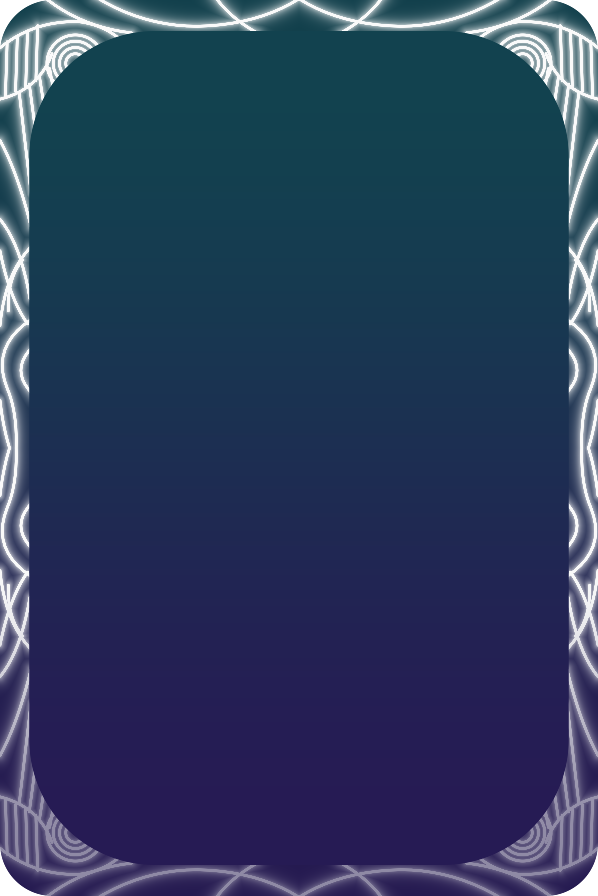
This background is drawn by a WebGL 1 fragment shader. Its source:

```glsl
precision highp float;

uniform vec2 u_resolution;

// Lengths are in hundredths of the canvas width.
#define TEAL vec3(0.07, 0.26, 0.31)
#define INDIGO vec3(0.15, 0.105, 0.33)
#define PAPER vec3(1.0)
#define PANEL_HALF vec2(45.1, 69.8)
#define PANEL_RADIUS 21.0
#define CARD_RADIUS 8.8
#define LINE_HALF 0.29
#define GLOW_REACH 0.85
#define GLOW_POWER 0.6
#define LOW_FADE 0.5
#define CURVE_STEPS 10

float roundedBox(vec2 p, vec2 halfSize, float radius) {
  vec2 d = abs(p) - halfSize + radius;
  return length(max(d, 0.0)) + min(max(d.x, d.y), 0.0) - radius;
}

float segment(vec2 p, vec2 a, vec2 b) {
  vec2 along = b - a;
  float t = clamp(dot(p - a, along) / dot(along, along), 0.0, 1.0);
  return length(p - a - along * t);
}

// Distance to a quadratic curve, walked in short segments.
float curve(vec2 p, vec2 a, vec2 b, vec2 c) {
  float d = 1000.0;
  vec2 last = a;
  for (int i = 1; i <= CURVE_STEPS; i++) {
    float t = float(i) / float(CURVE_STEPS);
    vec2 next = mix(mix(a, b, t), mix(b, c, t), t);
    d = min(d, segment(p, last, next));
    last = next;
  }
  return d;
}

// Waves and crossing strokes along the short edge.
float edgeWaves(vec2 q) {
  float d = curve(q, vec2(50.0, -0.2), vec2(43.0, 4.2), vec2(33.0, 4.4));
  d = min(d, curve(q, vec2(33.0, 4.4), vec2(24.0, 4.4), vec2(16.0, -0.5)));
  return min(d, curve(q, vec2(36.0, -0.5), vec2(38.5, 3.0), vec2(43.0, 5.5)));
}

// Arches, rungs, rings and bars in the corner.
float cornerWork(vec2 q) {
  float d = curve(q, vec2(0.0, 8.0), vec2(5.5, 3.5), vec2(13.0, 3.6));
  d = min(d, curve(q, vec2(13.0, 3.6), vec2(18.0, 4.2), vec2(21.0, 7.5)));
  d = min(d, curve(q, vec2(8.0, 0.0), vec2(14.0, 4.6), vec2(22.0, 5.5)));
  d = min(d, curve(q, vec2(0.0, 16.6), vec2(6.5, 15.0), vec2(8.7, 9.0)));
  for (int i = 0; i < 4; i++) {
    float k = float(i);
    float ring = abs(length(q - vec2(12.6, 10.6)) - 1.6 - 1.05 * k);
    vec2 rung = vec2(1.2 + 1.7 * k, 7.0 - 0.9 * k);
    vec2 bar = vec2(3.2 + 1.7 * k, 15.4 - 1.3 * k);
    d = min(d, ring);
    d = min(d, segment(q, rung, vec2(rung.x - 0.3, 16.2 - 0.9 * k)));
    d = min(d, segment(q, bar, bar + vec2(2.0, 17.0 - 2.0 * k)));
  }
  return d;
}

// Leaves and waving ribbons along the long edge.
float sideWork(vec2 q) {
  float d = curve(q, vec2(0.0, 23.5), vec2(3.0, 29.0), vec2(5.2, 38.0));
  d = min(d, curve(q, vec2(0.0, 36.7), vec2(3.5, 41.0), vec2(5.0, 50.0)));
  d = min(d, curve(q, vec2(0.0, 54.5), vec2(0.8, 46.0), vec2(5.0, 41.5)));
  d = min(d, curve(q, vec2(1.4, 52.0), vec2(1.2, 46.5), vec2(3.8, 43.5)));
  d = min(d, curve(q, vec2(0.0, 42.0), vec2(1.6, 50.0), vec2(4.6, 54.2)));
  d = min(d, curve(q, vec2(5.2, 53.5), vec2(-1.6, 58.0), vec2(1.2, 65.0)));
  d = min(d, curve(q, vec2(1.2, 65.0), vec2(2.9, 69.0), vec2(2.7, 75.0)));
  d = min(d, curve(q, vec2(0.0, 67.0), vec2(0.5, 71.5), vec2(1.6, 75.0)));
  return min(d, curve(q, vec2(5.5, 58.0), vec2(1.5, 62.0), vec2(5.5, 66.0)));
}

void main() {
  vec2 uv = gl_FragCoord.xy / u_resolution;
  vec2 centered = (uv - 0.5) * vec2(100.0, 150.0);
  float pixel = 100.0 / u_resolution.x;
  float down = 1.0 - uv.y;

  vec3 ground = mix(TEAL, INDIGO, smoothstep(0.05, 0.95, down));
  vec3 color = ground;
  float panel = roundedBox(centered, PANEL_HALF, PANEL_RADIUS);

  // Glowing line work, mirrored into all four quarters.
  if (panel > -pixel) {
    vec2 q = vec2(50.0, 75.0) - abs(centered);
    float d = min(edgeWaves(q), min(cornerWork(q), sideWork(q)));
    float ink = 1.0 - smoothstep(-0.5, 0.5, (d - LINE_HALF) / pixel);
    float glow = GLOW_POWER * exp(-max(d - LINE_HALF, 0.0) / GLOW_REACH);
    float strength = mix(1.0, LOW_FADE, smoothstep(0.62, 0.95, down));
    vec3 frame = mix(ground * 0.95, vec3(0.98), max(ink, glow) * strength);
    color = mix(ground, frame, smoothstep(-0.5, 0.5, panel / pixel));
  }

  // Rounded outer card.
  float card = roundedBox(centered, vec2(50.0, 75.0), CARD_RADIUS);
  color = mix(color, PAPER, smoothstep(-0.5, 0.5, card / pixel));
  gl_FragColor = vec4(color, 1.0);
}
```
